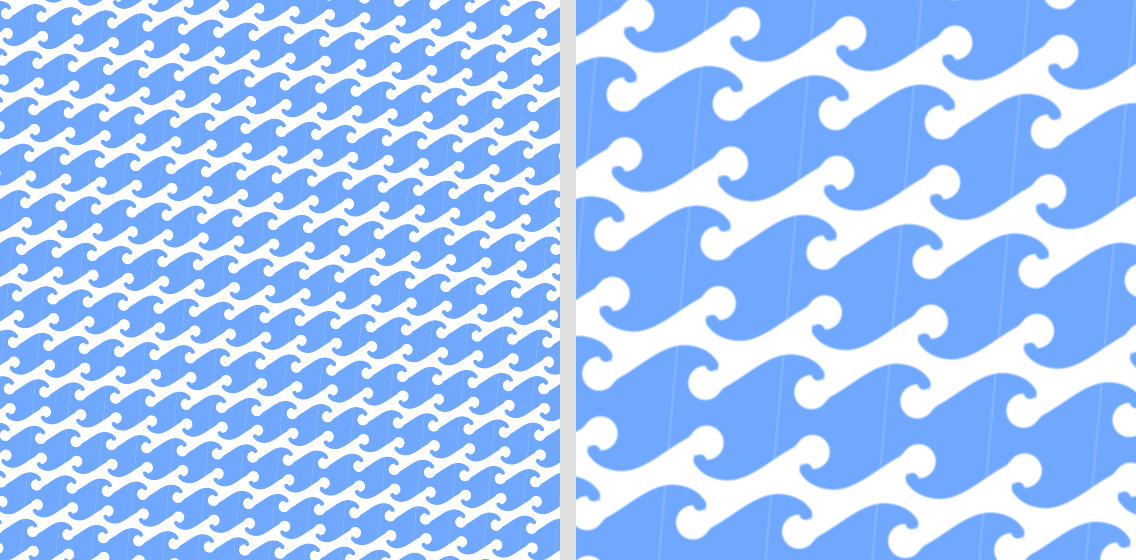
Left: the whole. Right: its middle third, enlarged.
Write a three.js fragment shader that draws this pattern.

```glsl
// Tilted rows of blue curling wave crests, mirrored above and below, on white.
#define WATER vec3(0.44, 0.66, 1.0)
#define FOAM vec3(1.0)
#define UNITS 1152.0              // drawing units per canvas side
#define CELL vec2(73.0, 96.05)    // size of one repeat
#define CENTER vec2(453.5, 679.5) // centre of one wave body
#define TILT radians(5.0)
#define CREST 45.0                // height of the crest above the body centre
#define KNOB vec3(34.3, 20.4, 11.7) // foam curl: centre and radius
#define TIP vec3(37.6, 33.0, 4.2)   // rounded end of the crest
#define EDGE 1.15                 // half width of the smoothed edge
#define SEAM 0.13                 // strength of the faint joint between repeats

varying vec2 vUv;

const float PI = 3.14159265;
const vec2 HEAD = vec2(22.0, 14.0); // radii of the rounded crest
const float PEAK_X = 20.0;
const float RISE_LENGTH = 64.0;
const float RISE_HALF = 16.5;

float smoothMin(float a, float b, float k) {
  float h = max(k - abs(a - b), 0.0) / k;
  return min(a, b) - 0.25 * h * h * k;
}

float circle(vec2 p, vec3 c) {
  return length(p - c.xy) - c.z;
}

// Distance to a wave: a sinusoidal rise up to an elliptical head.
float wave(vec2 p) {
  float x = p.x - PEAK_X;
  if (x < 0.0) {
    float phase = PI * min(-x / RISE_LENGTH, 1.0);
    float height = CREST - RISE_HALF * (1.0 - cos(phase));
    float slope = RISE_HALF * PI / RISE_LENGTH * sin(phase);
    return (p.y - height) * inversesqrt(1.0 + slope * slope);
  }
  vec2 q = vec2(x, max(p.y - CREST + HEAD.y, 1.0));
  float f = length(q / HEAD);
  return (f - 1.0) * f / length(q / (HEAD * HEAD));
}

// Distance to the water, negative inside, for p relative to a body centre.
float water(vec2 p) {
  // The lower half is the upper half turned by 180 degrees.
  if (p.y < 0.0) p = -p;
  p.x = mod(p.x + 15.0, CELL.x) - 15.0;

  float d = min(wave(p), wave(p - vec2(CELL.x, 0.0)));
  d = -smoothMin(-d, circle(p, KNOB), 2.5);
  return smoothMin(d, circle(p, TIP), 1.5);
}

void main() {
  // Tilted lattice
  vec2 d = vUv * UNITS - CENTER;
  float c = cos(TILT);
  float s = sin(TILT);
  vec2 p = vec2(c * d.x - s * d.y, s * d.x + c * d.y);
  p.y = mod(p.y + 0.5 * CELL.y, CELL.y) - 0.5 * CELL.y;

  // Faint joints between neighbouring repeats
  float joint = abs(mod(p.x - 13.0 + 0.5 * CELL.x, CELL.x) - 0.5 * CELL.x);
  vec3 blue = mix(WATER, FOAM, SEAM * (1.0 - smoothstep(0.2, 1.5, joint)));

  gl_FragColor = vec4(mix(blue, FOAM, smoothstep(-EDGE, EDGE, water(p))), 1.0);
}
```
